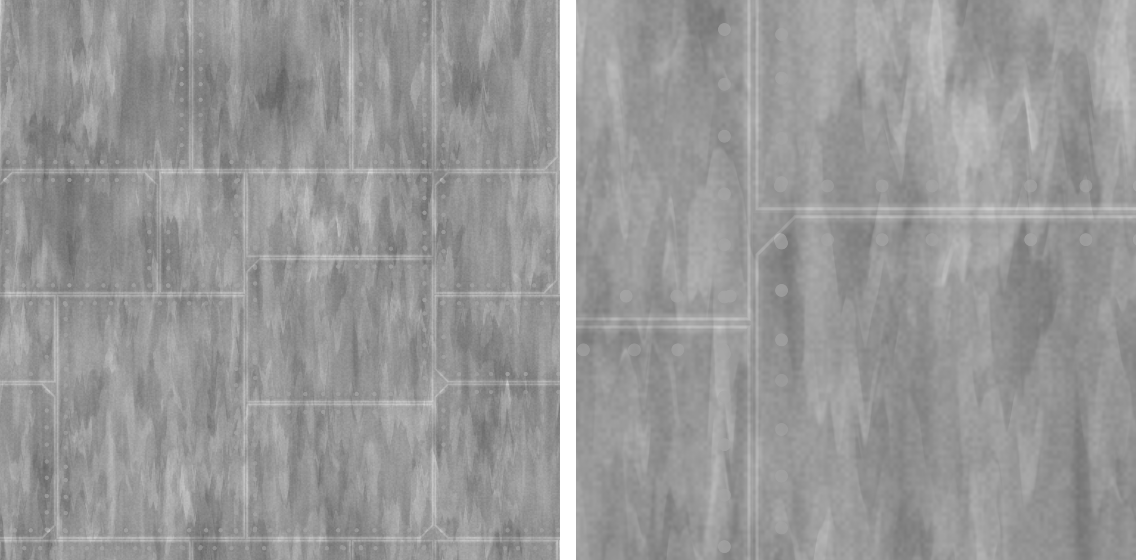
Left, the full canvas; right, a detail of the centre.
This texture is drawn by a Shadertoy shader. Its source:

```glsl
// Weathered grey metal plates with pale seams, rows of rivets and vertical paint streaks.

float hash(vec2 p) {
    vec3 q = fract(p.xyx * 0.1031);
    q += dot(q, q.yzx + 33.33);
    return fract((q.x + q.y) * q.z);
}

float smoothNoise(vec2 p) {
    vec2 cell = floor(p), f = fract(p);
    f = f * f * (3.0 - 2.0 * f);
    float low = mix(hash(cell), hash(cell + vec2(1, 0)), f.x);
    float high = mix(hash(cell + vec2(0, 1)), hash(cell + vec2(1, 1)), f.x);
    return mix(low, high, f.y);
}

float layeredNoise(vec2 p) {
    float sum = 0.0, weight = 0.5;
    for (int i = 0; i < 4; i++) {
        sum += weight * smoothNoise(p);
        p = p * 2.03 + 17.3;
        weight *= 0.5;
    }
    return sum / 0.9375;
}

// Cellular noise: random tone of the nearest cell, with softened borders.
float cellTone(vec2 p) {
    vec2 cell = floor(p);
    float sum = 0.0, total = 0.0;
    for (int y = -1; y <= 1; y++)
    for (int x = -1; x <= 1; x++) {
        vec2 id = cell + vec2(x, y);
        vec2 d = id + vec2(hash(id), hash(id + 51.7)) - p;
        float weight = exp(-14.0 * dot(d, d));
        sum += weight * hash(id + 93.1);
        total += weight;
    }
    return sum / total;
}

// Shifts thin columns up and down, so that blots get ragged, dripping ends.
vec2 dripWarp(vec2 p, float reach) {
    float coarse = smoothNoise(vec2(p.x * 75.0, p.y * 4.0));
    float fine = smoothNoise(vec2(p.x * 190.0, p.y * 7.0 + 40.0));
    return p + vec2(0.0, reach * (coarse + 0.7 * fine - 0.85));
}

float blot(vec2 p, vec2 scale, float threshold) {
    return smoothstep(threshold, threshold + 0.06, layeredNoise(p * scale));
}

// Splits the unit square again and again; returns the plate's low corner and size.
vec4 findPlate(vec2 p, float seed) {
    vec2 low = vec2(0.0), size = vec2(1.0);
    float id = seed;
    for (int i = 0; i < 5; i++) {
        if (size.x * size.y < mix(0.04, 0.19, hash(vec2(id, 7.0)))) break;
        bool upright = size.x > size.y * mix(0.8, 1.25, hash(vec2(id, 19.0)));
        vec2 axis = upright ? vec2(1, 0) : vec2(0, 1);
        float cut = mix(0.32, 0.68, hash(vec2(id, 31.0)));
        float side = step(cut * dot(size, axis), dot(p - low, axis));
        low += axis * size * cut * side;
        size *= mix(vec2(1.0), vec2(mix(cut, 1.0 - cut, side)), axis);
        id = id * 2.0 + side;
    }
    return vec4(low, size);
}

// Distance to the nearest rivet centre in a row along one plate edge.
float rivetRow(float along, float across, float rowLength, float inset, float spacing) {
    float span = rowLength - 2.0 * inset;
    float count = max(1.0, floor(span / spacing + 0.5));
    float gap = span / count;
    float index = clamp(floor((along - inset) / gap + 0.5), 0.0, count);
    float jitter = 0.2 * (hash(vec2(index, rowLength * 100.0)) - 0.5);
    return length(vec2(along - inset - (index + jitter) * gap, across - inset));
}

// Distance inward from the plate border; some corners are cut off.
float borderDistance(vec2 local, vec2 edge, vec4 plate, float cornerCut) {
    vec2 corner = plate.xy * 90.0 + step(plate.zw * 0.5, local) * 13.0;
    float chamfer = (edge.x + edge.y - cornerCut) * 0.707;
    float straight = min(edge.x, edge.y);
    return hash(floor(corner)) < 0.22 ? min(straight, max(chamfer, 0.0)) : straight;
}

float paintTone(vec2 p) {
    vec2 drip = dripWarp(p, 0.055);
    float tone = 0.563;
    tone += 0.19 * (layeredNoise(p * vec2(8.0, 6.0)) - 0.5);
    tone += 0.15 * (layeredNoise(drip * vec2(65.0, 6.0) + 9.0) - 0.5);
    tone += 0.055 * (cellTone(drip * vec2(75.0, 20.0)) - 0.5);
    // Pale smears and dark stains
    tone += 0.055 * blot(drip + 3.1, vec2(17.0, 8.0), 0.57);
    tone += 0.055 * blot(drip + 8.4, vec2(34.0, 11.0), 0.63);
    tone -= 0.05 * blot(drip + 5.7, vec2(24.0, 11.0), 0.60);
    // Fine grain
    tone += 0.045 * (smoothNoise(p * 380.0) - 0.5);
    return tone + 0.03 * (layeredNoise(p * 110.0) - 0.5);
}

void mainImage(out vec4 fragColor, in vec2 fragCoord) {
    vec2 uv = fragCoord / iResolution.y;
    float pixel = 1.0 / iResolution.y;
    vec2 p = fract(uv - vec2(0.775, 0.037));
    vec4 plate = findPlate(p, 5.0);
    vec2 local = p - plate.xy;
    vec2 edge = min(local, plate.zw - local);
    float border = borderDistance(local, edge, plate, 0.024);
    float wear = layeredNoise(uv * vec2(45.0, 30.0));

    float tone = paintTone(uv) + 0.025 * (hash(floor(plate.xy * 70.0)) - 0.5);
    tone -= 0.018 * (1.0 - smoothstep(0.006, 0.035, border));

    // Rivets
    float rivet = min(rivetRow(local.x, edge.y, plate.z, 0.016, 0.029),
                      rivetRow(local.y, edge.x, plate.w, 0.017, 0.029));
    float dome = 1.0 - smoothstep(0.0038 - 0.5 * pixel, 0.0038 + 0.5 * pixel, rivet);
    tone = mix(tone, 0.65, dome * mix(0.35, 0.95, wear));

    // Seams: a pale band with a bright line on either side of the joint
    float band = 1.0 - smoothstep(0.004, 0.0065 + pixel, border);
    float line = 1.0 - smoothstep(0.0004, 0.0008 + pixel, abs(border - 0.0024));
    tone += (0.05 * band + 0.085 * line) * mix(0.55, 1.25, wear);

    fragColor = vec4(vec3(clamp(tone, 0.0, 1.0)), 1.0);
}
```
